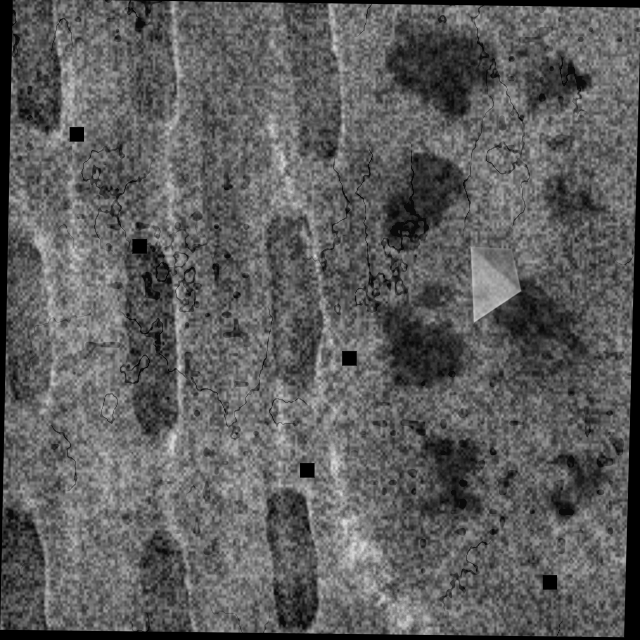
Write a three.js fragment shader that draws this texture.

```glsl
// Weathered grey ground: grainy sand with vertical ridges, long hollows,
// mottled dark scrub, cracks, a pale shard, small black markers and a skewed
// black frame. Layers of value noise are shaded by distance functions.
varying vec2 vUv;

float hash(vec2 p) {
  return fract(sin(dot(p, vec2(127.1, 311.7))) * 43758.5453);
}

float noise(vec2 p) {
  vec2 cell = floor(p);
  vec2 f = fract(p);
  f = f * f * (3.0 - 2.0 * f);
  float low = mix(hash(cell), hash(cell + vec2(1.0, 0.0)), f.x);
  float high = mix(hash(cell + vec2(0.0, 1.0)), hash(cell + 1.0), f.x);
  return mix(low, high, f.y);
}

float fbm(vec2 p) {
  float sum = 0.0;
  float weight = 0.5;
  for (int i = 0; i < 5; i++) {
    sum += weight * noise(p);
    p = p * 2.03 + 17.3;
    weight *= 0.5;
  }
  return sum / 0.97;
}

float bell(float x, float width) {
  return exp(-x * x / (width * width));
}

// Positive on the left side of the line from a to b
float side(vec2 p, vec2 a, vec2 b) {
  vec2 along = normalize(b - a);
  return along.x * (p.y - a.y) - along.y * (p.x - a.x);
}

// Shade of one long pit: dark floor and a lit right-hand rim
float hollow(vec2 p, vec2 centre, vec2 size, float depth) {
  vec2 q = (p - centre) / size;
  q.x += 0.25 * q.y + 0.35 * (noise(p * 16.0) - 0.5);
  float d = sqrt(length(q * q)) + 0.12 * (noise(p * 55.0) - 0.5);
  float inside = smoothstep(1.06, 0.92, d);
  float wall = smoothstep(0.1, 1.0, abs(q.y)) + 0.5 * smoothstep(0.2, 1.0, abs(q.x));
  float rim = bell(d - 1.1, 0.11) * smoothstep(0.1, 0.7, q.x);
  return 0.15 * rim - inside * depth * (0.4 + 0.6 * wall);
}

float hollows(vec2 p) {
  float shade = 0.0;
  for (int i = 0; i < 3; i++) {
    for (int j = 0; j < 3; j++) {
      vec2 id = vec2(float(i), float(j));
      vec2 jitter = vec2(hash(id + 3.0), hash(id + 8.0)) - 0.5;
      vec2 centre = vec2(0.05, 0.09) + id * vec2(0.21, 0.415) + jitter * vec2(0.05, 0.08);
      vec2 size = vec2(0.036, 0.09 + 0.07 * hash(id + 5.0));
      shade += hollow(p, centre, size, 0.1 + 0.16 * hash(id + 11.0));
    }
  }
  return shade;
}

// Cover of ragged dark growth on the right half
float scrub(vec2 p) {
  float cover = 0.0;
  for (int i = 0; i < 2; i++) {
    for (int j = 0; j < 4; j++) {
      vec2 id = vec2(float(i), float(j));
      vec2 jitter = vec2(hash(id + 21.0), hash(id + 34.0)) - 0.5;
      vec2 centre = vec2(0.67, 0.24) + id * vec2(0.21, 0.225) + 0.06 * jitter;
      float radius = 0.065 + 0.035 * hash(id + 41.0);
      cover = max(cover, bell(length(p - centre), radius) * (0.65 + 0.35 * hash(id + 52.0)));
    }
  }
  return smoothstep(0.55, 0.85, 0.45 * cover + 0.85 * fbm(p * 24.0) * smoothstep(0.0, 0.35, cover));
}

// Tone of the pale shard, with its cover in y
vec2 shard(vec2 p) {
  vec2 top = vec2(0.735, 0.615);
  vec2 foot = vec2(0.74, 0.495);
  vec2 tip = vec2(0.815, 0.545);
  vec2 corner = vec2(0.8, 0.612);
  float d = min(min(side(p, top, foot), side(p, foot, tip)),
                min(side(p, tip, corner), side(p, corner, top)));
  float facet = smoothstep(-0.004, 0.004, side(p, top, tip));
  float tone = mix(0.64, 0.44, facet) + 0.3 * (fbm(p * 28.0) - 0.5) + 0.14 * bell(d, 0.004);
  return vec2(tone, smoothstep(-0.001, 0.002, d));
}

float markers(vec2 p) {
  float cover = 0.0;
  for (int i = 0; i < 5; i++) {
    float n = float(i);
    vec2 centre = vec2(0.12 + 0.16 * n - 0.12 * sin(2.6 * n), 0.79 - 0.175 * n);
    vec2 d = abs(p - centre);
    cover = max(cover, smoothstep(0.012, 0.0105, max(d.x, d.y)));
  }
  return cover;
}

void main() {
  vec2 p = vUv;
  float leftSide = smoothstep(0.62, 0.4, p.x);

  // Sand grain and broad stains
  float grain = 0.3 * (noise(p * vec2(270.0, 220.0)) - 0.5) + 0.2 * (noise(p * 120.0 + 9.0) - 0.5);
  float tone = mix(0.405, 0.44, leftSide) + grain + 0.3 * (fbm(p * vec2(11.0, 7.0)) - 0.5);

  // Vertical streaks and pale wandering ridges
  float bend = 0.05 * (noise(vec2(p.x * 3.0, p.y * 4.0)) - 0.5);
  tone += leftSide * 0.16 * (fbm(vec2((p.x + bend) * 38.0, p.y * 3.0)) - 0.5);
  float ridge = mod(p.x + bend - 0.015, 0.17) - 0.085;
  tone += leftSide * 0.13 * bell(ridge, 0.009) * smoothstep(0.25, 0.65, noise(p * vec2(8.0, 5.0)));
  float track = 0.53 - 0.26 * max(p.y - 0.45, 0.0) + 1.5 * pow(max(0.3 - p.y, 0.0), 2.0);
  float rough = fbm(p * 60.0);
  float width = 0.009 + 0.03 * smoothstep(0.3, 0.1, p.y);
  tone += bell(p.x + bend - track, width) * smoothstep(0.86, 0.78, p.y) * (0.12 + 0.7 * (rough - 0.5));

  // Pits, growth and cracks
  tone += hollows(p);
  tone = mix(tone, 0.13 + 0.5 * grain + 0.25 * (rough - 0.5), 0.9 * scrub(p));
  float crack = smoothstep(0.014, 0.004, abs(fbm(p * vec2(13.0, 9.0) + 4.0) - 0.5));
  tone -= 0.2 * crack * smoothstep(0.56, 0.72, noise(p * 7.0 + 31.0));
  tone -= 0.18 * smoothstep(0.76, 0.86, noise(p * 65.0 + 5.0)) * smoothstep(0.45, 0.7, noise(p * 6.0));

  // Shard, markers and frame
  vec2 glass = shard(p);
  tone = mix(tone, glass.x + 0.3 * grain, 0.85 * glass.y);
  tone = clamp(tone, 0.04, 0.85) * (1.0 - markers(p));
  float frame = min(min(p.x - 0.02 * p.y, 0.975 + 0.027 * p.y - p.x),
                    min(p.y - 0.016 + 0.012 * p.x, 1.002 - 0.014 * p.x - p.y));
  gl_FragColor = vec4(vec3(tone * smoothstep(-0.001, 0.001, frame)), 1.0);
}
```
